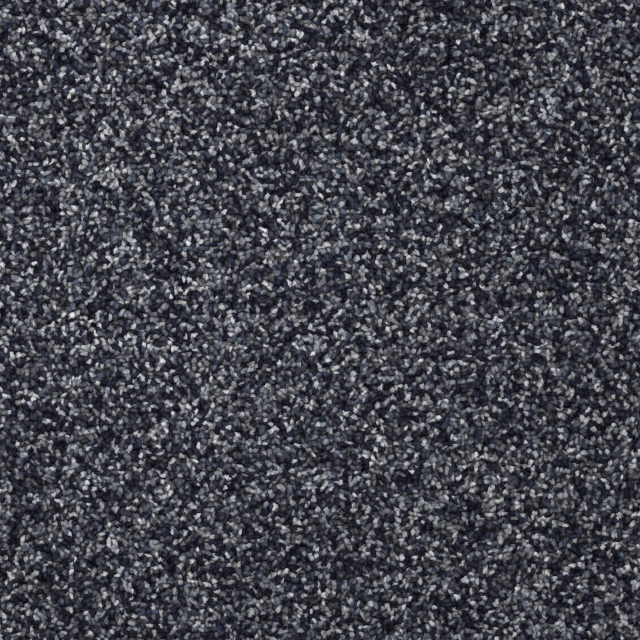
This texture is drawn by a WebGL 2 fragment shader. Its source:

```glsl
#version 300 es
precision highp float;
// Cut-pile carpet of small twisted yarn tufts in navy, slate and pale grey.
// Tufts are soft mounds of random height, direction and tone that overlap and
// blend; low spots fall into shadow, and noise adds fibres and uneven light.
uniform vec2 u_resolution;
out vec4 fragColor;

vec3 hash3(vec2 p) {
  vec3 q = fract(p.xyx * vec3(0.1031, 0.1030, 0.0973));
  q += dot(q, q.yxz + 33.33);
  return fract((q.xxy + q.yzz) * q.zyx);
}

float valueNoise(vec2 p) {
  vec2 cell = floor(p), f = fract(p);
  f = f * f * (3.0 - 2.0 * f);
  float low = mix(hash3(cell).x, hash3(cell + vec2(1, 0)).x, f.x);
  float high = mix(hash3(cell + vec2(0, 1)).x, hash3(cell + vec2(1, 1)).x, f.x);
  return mix(low, high, f.y);
}

// Yarn colour: cool in the shadows, nearly neutral in the lights
vec3 yarnColor(float amount, float tint) {
  float tone = 0.14 + 0.62 * pow(amount, 1.7);
  vec3 cool = mix(vec3(0.0, -0.008, 0.045), vec3(-0.004, 0.0, 0.012), amount);
  vec3 slate = vec3(-0.035, 0.0, 0.035) * smoothstep(0.4, 1.0, tint);
  return tone + cool + slate * 4.0 * amount * (1.0 - amount);
}

vec3 carpet(vec2 uv) {
  // Bend the grid broadly to hide its rows, and finely to fray the tufts
  vec2 p = uv * 142.0 + 20.0;
  p += 0.7 * vec2(valueNoise(p * 0.37), valueNoise(p * 0.37 + 71.0));
  p += 0.4 * vec2(valueNoise(p * 2.3), valueNoise(p * 2.3 + 37.0));
  vec2 home = floor(p);

  // Blend the tufts by height, so that the tallest one shows
  vec3 color = vec3(0);
  float total = 0.0, top = -9.0, lift = 0.0;
  for (int y = -1; y <= 1; y++) {
    for (int x = -1; x <= 1; x++) {
      vec2 id = home + vec2(x, y);
      vec3 rnd = hash3(id);
      vec3 yarn = hash3(id + 311.0);
      vec2 offset = p - id - 0.05 - 0.9 * rnd.xy;
      float angle = rnd.z * 3.1416;
      vec2 axis = vec2(cos(angle), sin(angle));
      float along = dot(offset, axis) * 0.8;
      float across = dot(offset, vec2(-axis.y, axis.x)) * 1.25;
      float height = 0.3 * yarn.z - along * along - across * across;
      float weight = exp(17.0 * height);
      color += weight * yarnColor(yarn.x, yarn.y);
      lift += weight * offset.y;
      total += weight;
      top = max(top, height);
    }
  }
  color /= total;
  lift /= total;

  // Shadowed hollows, tips lit from above, and fibres
  float shade = mix(0.42, 1.08, smoothstep(-0.36, 0.27, top));
  float fibre = valueNoise(p * vec2(3.7, 2.9) + 40.0) - 0.5;
  return color * (shade + 0.18 * lift + 0.26 * fibre);
}

// Uneven light: brighter to the upper left, dimmer at the right
float lighting(vec2 uv) {
  vec2 away = uv - vec2(0.2, 0.66);
  float pile = valueNoise(uv * 5.0 + 13.0) + 0.6 * valueNoise(uv * 13.0 + 3.0);
  return 0.93 + 0.12 * exp(-3.0 * dot(away, away)) + 0.05 * (pile - 0.8);
}

void main() {
  // Average a 3 by 3 grid of samples to smooth the edges
  vec3 color = vec3(0);
  for (int y = -1; y <= 1; y++) {
    for (int x = -1; x <= 1; x++) {
      vec2 point = gl_FragCoord.xy + vec2(x, y) / 3.0;
      color += carpet(point / u_resolution.y) / 9.0;
    }
  }
  color *= lighting(gl_FragCoord.xy / u_resolution);
  fragColor = vec4(clamp(color, 0.0, 1.0), 1.0);
}
```
